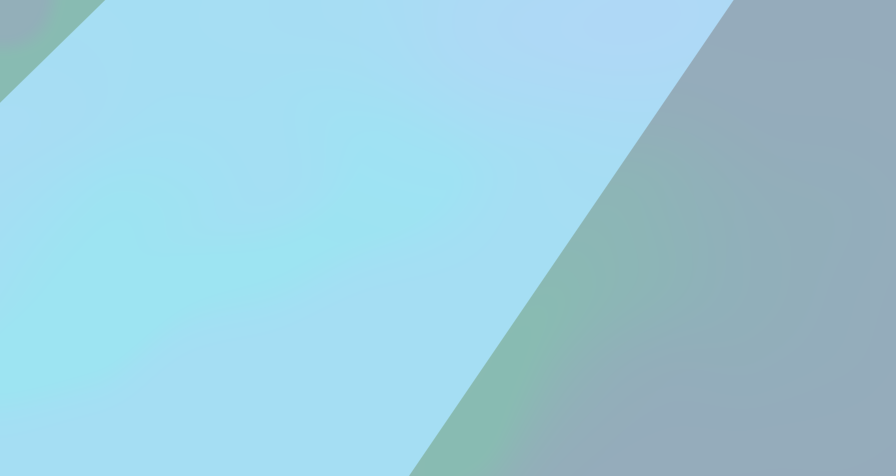
Write a WebGL 1 fragment shader that draws this background.

```glsl
precision highp float;
// Pale aqua diagonal band between muted green-grey corners, with soft drifting tints.
uniform vec2 u_resolution;

const float ASPECT = 1.882;
const vec3 SKY = vec3(0.648, 0.870, 0.952);
const vec3 AQUA = vec3(0.615, 0.893, 0.950);
const vec3 LAVENDER = vec3(0.688, 0.848, 0.965);
const vec3 SLATE = vec3(0.585, 0.672, 0.733);
const vec3 TEAL_GREY = vec3(0.565, 0.690, 0.730);
const vec3 SAGE = vec3(0.535, 0.735, 0.698);

float hash(vec2 p) {
  vec3 q = fract(vec3(p.xyx) * 0.1031);
  q += dot(q, q.yzx + 33.33);
  return fract((q.x + q.y) * q.z);
}

float noise(vec2 p) {
  vec2 i = floor(p);
  vec2 f = fract(p);
  f = f * f * (3.0 - 2.0 * f);
  float low = mix(hash(i), hash(i + vec2(1.0, 0.0)), f.x);
  float high = mix(hash(i + vec2(0.0, 1.0)), hash(i + vec2(1.0)), f.x);
  return mix(low, high, f.y);
}

// Signed distance to the line from a to b, positive on its right
float rightOf(vec2 p, vec2 a, vec2 b) {
  vec2 d = normalize(b - a);
  return dot(p - a, vec2(d.y, -d.x));
}

// Soft elliptical glow, turned by angle
float glow(vec2 p, vec2 center, vec2 radius, float angle) {
  float c = cos(angle);
  float s = sin(angle);
  vec2 d = p - center;
  d = vec2(c * d.x + s * d.y, c * d.y - s * d.x) / radius;
  return exp(-dot(d, d));
}

vec3 bandColor(vec2 p) {
  float aqua = glow(p, vec2(0.22, 0.48), vec2(0.28, 0.16), 0.75);
  aqua += glow(p, vec2(0.84, 0.69), vec2(0.20, 0.16), -0.5);
  aqua += glow(p, vec2(0.58, 0.46), vec2(0.46, 0.09), 0.40);
  aqua += 0.8 * glow(p, vec2(0.10, 0.27), vec2(0.30, 0.09), 0.35);
  float lavender = glow(p, vec2(1.32, 0.98), vec2(0.50, 0.27), 0.1);
  lavender += 0.25 * glow(p, vec2(0.02, 0.72), vec2(0.20, 0.16), 0.7);
  vec3 color = mix(SKY, AQUA, min(aqua, 1.0));
  return mix(color, LAVENDER, min(lavender, 1.0));
}

vec3 rightColor(vec2 p) {
  float teal = glow(p, vec2(1.42, 0.42), vec2(0.42, 0.24), 0.1);
  float sage = glow(p, vec2(1.09, 0.27), vec2(0.30, 0.17), 0.98);
  sage += 0.75 * glow(p, vec2(0.92, 0.02), vec2(0.17, 0.11), 0.9);
  sage += 0.3 * glow(p, vec2(1.36, 0.57), vec2(0.18, 0.16), 0.9);
  vec3 color = mix(SLATE, TEAL_GREY, teal);
  return mix(color, SAGE, min(sage, 1.0));
}

vec3 cornerColor(vec2 p) {
  float slate = 1.0 - smoothstep(0.07, 0.14, length(p - vec2(0.0, 1.02)));
  return mix(SAGE, SLATE, slate * 0.8);
}

void main() {
  vec2 p = gl_FragCoord.xy / u_resolution * vec2(ASPECT, 1.0);
  float soft = 0.75 / u_resolution.y;

  // Gentle warp keeps the tints irregular
  vec2 warp = vec2(noise(p * 5.0), noise(p * 5.0 + 17.0)) - 0.5;
  vec2 q = p + 0.09 * warp;

  // Clean diagonal edges
  float right = rightOf(p, vec2(0.859, 0.0), vec2(1.541, 1.0));
  float corner = -rightOf(p, vec2(0.0, 0.784), vec2(0.221, 1.0));

  vec3 color = bandColor(q);
  color = mix(color, rightColor(q), smoothstep(-soft, soft, right));
  color = mix(color, cornerColor(q), smoothstep(-soft, soft, corner));
  gl_FragColor = vec4(color, 1.0);
}
```
